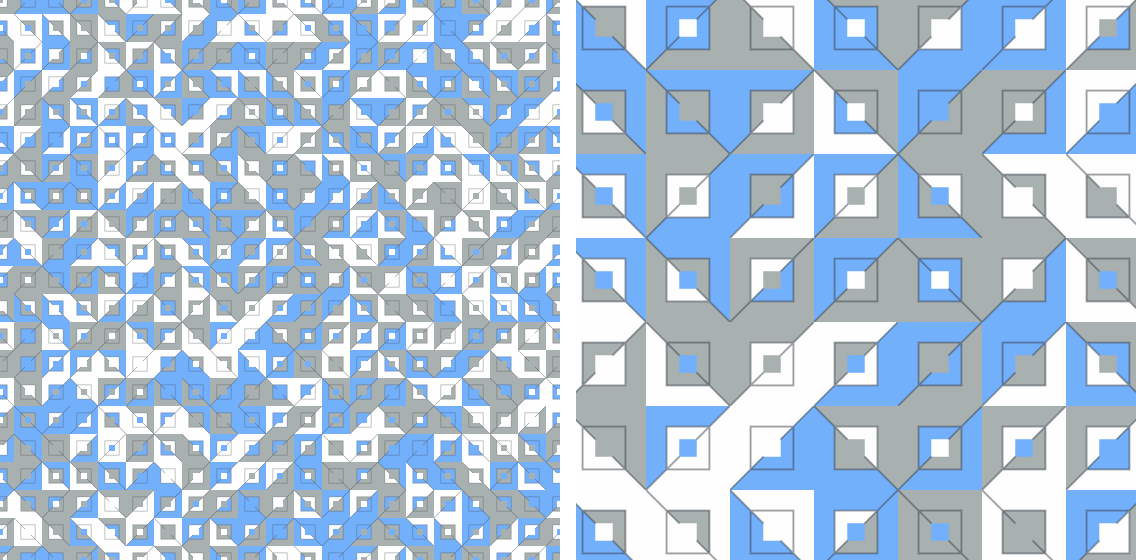
Left: the whole. Right: its middle third, enlarged.
Write a WebGL 1 fragment shader that draws this pattern.

```glsl
precision highp float;

uniform vec2 u_resolution;

#define TILES 20.0
#define MIDDLE_HALF 0.255
#define INNER_HALF 0.105
#define LINE_WIDTH 0.022
#define LINE_STRENGTH 0.5
#define LINE_COLOR vec3(0.22, 0.25, 0.28)
#define GREY vec3(0.66, 0.69, 0.69)
#define WHITE vec3(0.995)
#define BLUE vec3(0.45, 0.69, 0.99)
#define GREY_SHARE 0.37
#define WHITE_SHARE 0.33
#define SAMPLES 4

float hash(vec2 cell, float salt) {
  vec3 p = fract(vec3(cell.xyx + salt * 17.31) * vec3(0.1031, 0.1030, 0.0973));
  p += dot(p, p.yzx + 33.33);
  return fract((p.x + p.y) * p.z);
}

vec3 randomColor(vec2 cell, float salt) {
  float pick = hash(cell, salt);
  if (pick < GREY_SHARE) return GREY;
  return pick < GREY_SHARE + WHITE_SHARE ? WHITE : BLUE;
}

// Share of a sample of the given size covered by a line at distance d.
float lineCoverage(float d, float size) {
  float halfLine = 0.5 * LINE_WIDTH;
  float overlap = min(d + halfLine, 0.5 * size) - max(d - halfLine, -0.5 * size);
  return clamp(overlap / size, 0.0, 1.0);
}

vec3 tilePattern(vec2 p, float sampleSize) {
  vec2 cell = mod(floor(p), TILES);
  vec2 q = fract(p) - 0.5;

  // Each tile leans its diagonal one way or the other.
  if (hash(cell, 1.0) < 0.5) q.x = -q.x;
  float diagonal = (q.x - q.y) * 0.70711;
  float side = step(0.0, diagonal);
  float box = max(abs(q.x), abs(q.y));

  // Nested squares: two split ones around a plain one.
  vec3 color = randomColor(cell, 2.0 + side);
  if (box < MIDDLE_HALF) color = randomColor(cell, 4.0 + side);
  if (box < INNER_HALF) color = randomColor(cell, 6.0);

  // Hairlines on the diagonal and around the middle square.
  float seam = lineCoverage(abs(diagonal), sampleSize) * step(INNER_HALF, box);
  float outline = lineCoverage(abs(box - MIDDLE_HALF), sampleSize);
  return mix(color, LINE_COLOR, LINE_STRENGTH * max(seam, outline));
}

void main() {
  float scale = TILES / min(u_resolution.x, u_resolution.y);
  float count = float(SAMPLES);
  vec3 sum = vec3(0.0);

  // Average a grid of samples inside the pixel.
  for (int j = 0; j < SAMPLES; j++) {
    for (int i = 0; i < SAMPLES; i++) {
      vec2 offset = (vec2(float(i), float(j)) + 0.5) / count - 0.5;
      sum += tilePattern((gl_FragCoord.xy + offset) * scale + 0.5, scale / count);
    }
  }
  gl_FragColor = vec4(sum / (count * count), 1.0);
}
```
